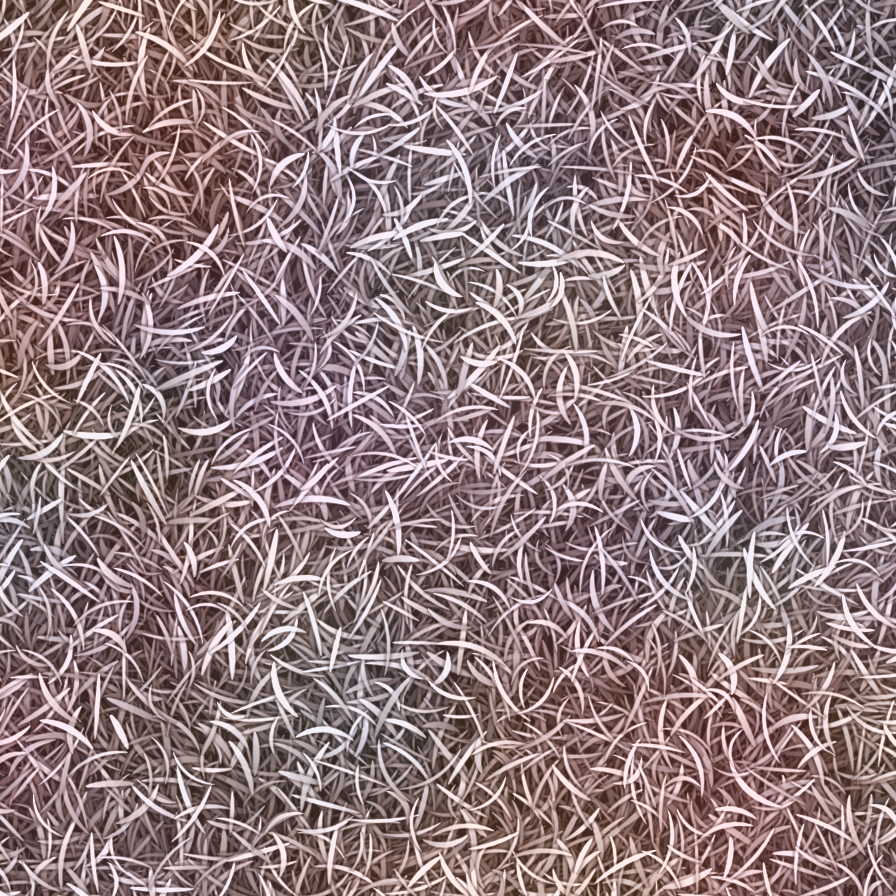
A Shadertoy shader for this texture:

```glsl
// Matted dry grass: layers of thin, curved, pinkish straw blades over dark gaps.

float hash(vec2 p) {
    return fract(sin(dot(p, vec2(127.1, 311.7))) * 43758.5453);
}

vec4 hash4(vec2 p) {
    return vec4(hash(p), hash(p + 17.3), hash(p + 41.9), hash(p + 73.7));
}

float noise(vec2 p) {
    vec2 i = floor(p), f = fract(p);
    f = f * f * (3.0 - 2.0 * f);
    return mix(mix(hash(i), hash(i + vec2(1, 0)), f.x),
               mix(hash(i + vec2(0, 1)), hash(i + vec2(1, 1)), f.x), f.y);
}

// Dark soil through brown-mauve to pale straw.
vec3 strawRamp(float v) {
    vec3 soil = vec3(0.22, 0.14, 0.13);
    vec3 mauve = vec3(0.55, 0.44, 0.45);
    vec3 straw = vec3(0.99, 0.93, 0.96);
    return v < 0.5 ? mix(soil, mauve, v * 2.0) : mix(mauve, straw, v * 2.0 - 1.0);
}

// Paints one layer of blades; state holds brightness (x) and warmth (y).
void paintLayer(vec2 uv, float layer, inout vec2 state) {
    float height = layer / 9.0;
    float cells = mix(29.0, 20.0, height) + 2.0 * hash(vec2(layer, 5.0));
    vec2 p = uv * cells + layer * vec2(7.37, 3.71);
    vec2 home = floor(p);

    for (int n = 0; n < 9; n++) {
        vec2 cell = home + vec2(n % 3 - 1, n / 3 - 1);
        vec2 place = (cell - layer * vec2(7.37, 3.71)) / cells;
        float flow = noise(place * 5.0 + 20.0) - 0.5;

        for (int b = 0; b < 2; b++) {
            vec2 seed = cell + vec2(layer * 13.1, float(b) * 57.7);
            vec4 r = hash4(seed), s = hash4(seed + 101.3);

            // Blades lean about the vertical, more loosely near the top
            float angle = 1.57 + 1.6 * flow + (r.z - 0.5) * mix(1.8, 3.0, height);
            vec2 dir = vec2(cos(angle), sin(angle));
            vec2 d = p - cell - r.xy;
            float halfLength = mix(0.45, 0.95, r.w);
            float along = dot(d, dir) / halfLength;
            if (abs(along) > 1.0) continue;

            // Bent, tapering outline with a soft edge and a shadow around it
            float across = dot(d, vec2(-dir.y, dir.x)) + (s.x - 0.5) * 0.5 * (along * along - 0.3);
            float dist = abs(across) / cells;
            float taper = sqrt(1.0 - along * along);
            float width = mix(0.0016, 0.0036, s.y * s.y) * mix(0.85, 1.15, height) * taper;
            float body = 1.0 - smoothstep(width - 0.0013, width + 0.0013, dist);
            float shadow = 1.0 - smoothstep(width, width + 0.005, dist);
            float ends = smoothstep(0.0, 0.3, taper);

            float tone = 1.14 * pow(0.83, 9.0 - layer) * mix(0.78, 1.05, 0.5 + 0.5 * along);
            tone += (s.z - 0.5) * 0.36;
            state.x *= 1.0 - 0.3 * shadow * ends;
            state = mix(state, vec2(max(tone, 0.0), s.w - 0.5), 0.92 * body * ends);
        }
    }
}

void mainImage(out vec4 fragColor, in vec2 fragCoord) {
    vec2 uv = fragCoord / iResolution.y;
    vec2 state = vec2(0.05, 0.0);
    for (int layer = 0; layer < 10; layer++) paintLayer(uv, float(layer), state);

    // Broad patches of light, and of rosy, lavender and olive tint
    float light = state.x + 0.14 * (noise(uv * 6.0 + 3.0) - 0.5);
    float warmth = noise(uv * 5.0 + 40.0) - 0.5 + 0.35 * state.y;
    float olive = noise(uv * 6.0 + 70.0) - 0.5;
    vec3 color = strawRamp(clamp(light, 0.0, 1.0));
    color += warmth * vec3(0.07, -0.01, -0.08) + olive * vec3(-0.02, 0.03, -0.03);

    fragColor = vec4(clamp(color, 0.0, 1.0), 1.0);
}
```
